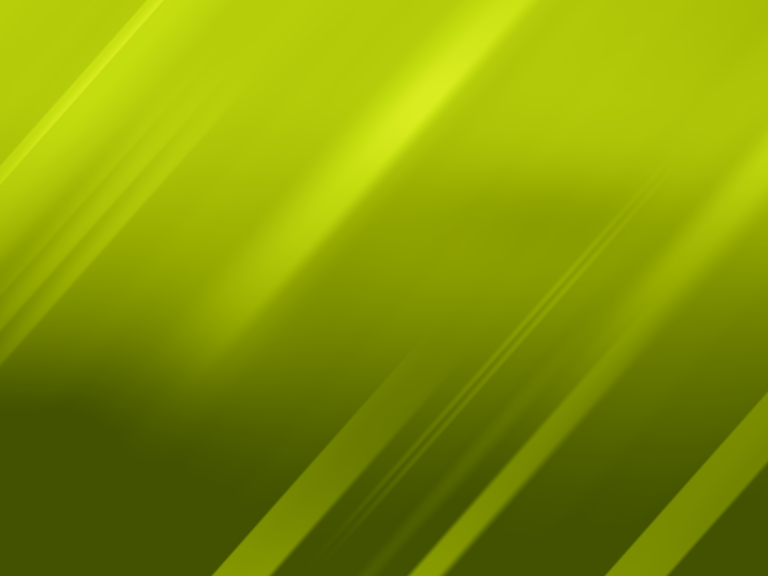
A Shadertoy shader for this background:

```glsl
#define BEAM_ANGLE 0.846
#define SHADE_LEVEL 0.315
#define LIGHT_RANGE 0.485
#define EDGE_SOFTNESS 0.003
#define GRAIN_STRENGTH 0.012
#define SHADOW_COLOR vec3(0.26, 0.32, 0.00)
#define LEAF_COLOR vec3(0.60, 0.68, 0.00)
#define LIME_COLOR vec3(0.77, 0.87, 0.06)
#define GLOW_COLOR vec3(0.90, 0.96, 0.17)

// Strip between two edges, each with its own softness
float band(float s, float left, float right, float softLeft, float softRight) {
    return smoothstep(left - softLeft, left + softLeft, s)
         * (1.0 - smoothstep(right - softRight, right + softRight, s));
}

// Soft elliptical spot
float spot(vec2 p, vec2 center, vec2 radius) {
    vec2 d = (p - center) / radius;
    return exp(-dot(d, d));
}

// Layered sines for fine brushed streaks, drifting slowly along the beams
float brushed(float s, float t) {
    float sum = 0.0, frequency = 19.0, weight = 0.5;
    for (int i = 0; i < 4; i++) {
        sum += weight * sin(s * frequency + 1.4 * sin(t * 2.3 + float(i) * 1.7));
        frequency *= 1.83;
        weight *= 0.62;
    }
    return sum;
}

// Broad light from above, with soft dark and bright patches
float ambient(vec2 p) {
    float level = SHADE_LEVEL + LIGHT_RANGE * smoothstep(0.04, 0.86, p.y);
    level -= 0.10 * spot(p, vec2(0.02, 0.27), vec2(0.34, 0.14));
    level -= 0.08 * spot(p, vec2(0.95, 0.63), vec2(0.24, 0.08));
    level -= 0.05 * spot(p, vec2(1.34, 1.0), vec2(0.24, 0.30));
    level -= 0.04 * spot(p, vec2(1.34, 0.45), vec2(0.24, 0.16));
    level += 0.05 * spot(p, vec2(0.40, 0.44), vec2(0.13, 0.16));
    return level;
}

// Beams on the upper left: one bright strip, its halo and fine parallel lines
float upperBeams(float s, float t) {
    float light = 0.08 * band(s, -0.472, -0.450, EDGE_SOFTNESS, EDGE_SOFTNESS);
    light += 0.07 * band(s, -0.455, -0.385, 0.012, 0.045);
    light -= 0.07 * band(s, -0.355, -0.325, 0.030, 0.025)
           * (1.0 - smoothstep(0.45, 0.95, t));
    float fade = 1.0 - smoothstep(0.50, 1.02, t);
    for (int i = 0; i < 3; i++) {
        float right = -0.322 + 0.040 * float(i);
        light += (0.04 + 0.015 * float(i)) * fade
               * band(s, right - 0.022, right, 0.016, 0.004);
    }
    return light;
}

// Central beam with a crisp lower edge
float centralBeam(float s, float t) {
    float fade = smoothstep(0.40, 0.85, t) * (1.0 - 0.35 * smoothstep(1.05, 1.4, t));
    float light = 0.13 * band(s, -0.045, 0.033, 0.040, 0.016);
    light -= 0.035 * band(s, 0.055, 0.13, 0.025, 0.06);
    return light * fade;
}

// Beams rising from the lower edge and dissolving upward
float lowerBeams(float s, float t) {
    float light = 0.29 * band(s, 0.275, 0.351, EDGE_SOFTNESS, 0.006)
                * (1.0 - smoothstep(0.20, 0.86, t));
    light += 0.30 * band(s, 0.531, 0.575, 0.006, 0.009)
           * (1.0 - smoothstep(0.42, 1.16, t));
    light += 0.10 * band(s, 0.495, 0.565, 0.025, 0.030) * smoothstep(0.65, 1.2, t);
    light += 0.06 * band(s, 0.465, 0.490, 0.012, 0.012)
           * (1.0 - smoothstep(0.60, 1.2, t));
    light += 0.26 * band(s, 0.786, 0.867, EDGE_SOFTNESS, 0.005)
           * (1.0 - smoothstep(0.60, 1.65, t));
    // Pair of narrow lines
    float fade = smoothstep(0.34, 0.65, t) * (1.0 - smoothstep(0.95, 1.38, t));
    for (int i = 0; i < 2; i++) {
        float center = 0.390 + 0.015 * float(i);
        light += 0.065 * fade * band(s, center - 0.004, center + 0.004, 0.004, 0.003);
    }
    return light;
}

// Colour ramp from deep shade to yellow glow
vec3 ramp(float level) {
    vec3 color = mix(SHADOW_COLOR, LEAF_COLOR, clamp((level - 0.32) / 0.36, 0.0, 1.0));
    color = mix(color, LIME_COLOR, clamp((level - 0.68) / 0.19, 0.0, 1.0));
    return mix(color, GLOW_COLOR, clamp((level - 0.87) / 0.09, 0.0, 1.0));
}

void mainImage(out vec4 fragColor, in vec2 fragCoord) {
    vec2 p = fragCoord / iResolution.y;
    vec2 along = vec2(cos(BEAM_ANGLE), sin(BEAM_ANGLE));
    float t = dot(p, along);
    float s = dot(p, vec2(along.y, -along.x));

    float level = ambient(p) + GRAIN_STRENGTH * brushed(s, t);
    level += upperBeams(s, t) + centralBeam(s, t) + lowerBeams(s, t);
    fragColor = vec4(ramp(level), 1.0);
}
```
